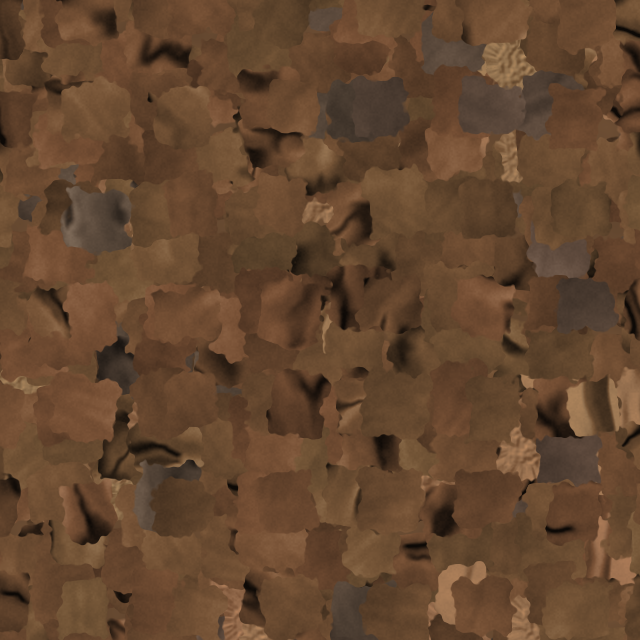
Give the GLSL for this texture, as a Shadertoy shader.

```glsl
vec3 hash3(vec2 p) {
    vec3 q = fract(p.xyx * vec3(.1031, .1030, .0973));
    q += dot(q, q.yxz + 33.33);
    return fract((q.xxy + q.yzz) * q.zyx);
}

float noise(vec2 p) {
    vec2 i = floor(p), f = fract(p);
    f = f * f * (3. - 2. * f);
    return mix(mix(hash3(i).x, hash3(i + vec2(1, 0)).x, f.x),
               mix(hash3(i + vec2(0, 1)).x, hash3(i + vec2(1, 1)).x, f.x), f.y);
}

float fbm(vec2 p) {
    return .55 * noise(p) + .3 * noise(p * 2.1 + 7.3) + .15 * noise(p * 4.3 + 3.1);
}

mat2 rotate(float a) {
    return mat2(cos(a), -sin(a), sin(a), cos(a));
}

// Brown ramp: shade 1 is the main leather tone, higher turns pale
vec3 leatherColor(float shade) {
    return shade * vec3(.42, .30, .20) + vec3(0, .03, .045) * smoothstep(1.05, 1.4, shade);
}

// Dark creases with a lit flank, running along one direction
float creaseShade(vec2 p, vec2 seed, float angle) {
    vec2 q = rotate(angle) * p + .2 * fbm(p * 3. + seed);
    vec2 stretched = q * vec2(1.3, 5.) + seed;
    float height = noise(stretched);
    float slope = noise(stretched + vec2(0, .25)) - height;
    float crease = smoothstep(.22, 0., abs(height - .45));
    float depth = smoothstep(.3, .65, noise(p * 3.5 + seed.yx));
    return 1. - .72 * crease * depth + 1.1 * slope;
}

// Pale cloth-like folds hanging almost vertically
float drapeShade(vec2 p, vec2 seed) {
    float fold = noise(vec2(p.x * 9. + 1.5 * noise(p * 3. + seed), p.y * 1.3) + seed);
    return mix(.65, 1.5, smoothstep(.12, .6, fold));
}

// Pebbled middle with pleats fanning out to the rim
float pebbleShade(vec2 p, vec2 seed) {
    vec2 q = p * 24. + seed;
    float pebbles = noise(q) - noise(q + vec2(.45, -.5));
    float pleats = noise(vec2(atan(p.y, p.x) * 11., length(p) * 4.) + seed) - .5;
    float rim = smoothstep(.17, .23, max(abs(p.x), abs(p.y)));
    return 1.32 + mix(.6 * pebbles, .5 * pleats, rim);
}

vec3 patchColor(vec2 p, vec2 seed, vec3 traits) {
    float kind = traits.x;
    float tone = mix(.8, 1.1, traits.y);
    float mottle = .24 * (fbm(p * 5. + seed) - .5);
    float sheen = dot(p, rotate(traits.z * 6.28) * vec2(.25, 0));
    float shade = tone + mottle + sheen;

    if (kind > .965) shade = pebbleShade(p, seed) + mottle;
    else if (kind > .91) shade = drapeShade(p, seed) + mottle;
    else if (kind > .62) shade *= creaseShade(p, seed, traits.z * 3.14);
    else shade *= 1. + .12 * (noise(rotate(traits.z * 3.) * p * vec2(3, 14) + seed) - .5);

    // Fine grain, then a reddish, olive or grey cast
    shade += .07 * (noise(p * 55. + seed) - .5);
    vec3 color = leatherColor(max(shade, .12));
    color *= mix(vec3(1.02, .95, .94), vec3(.99, 1.02, .98), fract(traits.y * 7.3));
    float grey = step(.58, kind) * step(kind, .64);
    return mix(color, dot(color, vec3(.33)) * vec3(.95, .85, .8), .6 * grey);
}

void mainImage(out vec4 fragColor, in vec2 fragCoord) {
    vec2 uv = fragCoord / iResolution.y;
    float soft = 8. / iResolution.y;
    vec3 color = leatherColor(.95 + .2 * (fbm(uv * 20.) - .5));

    // Layers of scattered scraps, painted over one another
    for (int layer = 0; layer < 11; layer++) {
        float level = float(layer);
        vec2 grid = uv * 6.5 + 10. * hash3(vec2(level, 4.7)).xy;
        vec2 cell = floor(grid) + level * 23.;
        vec3 place = hash3(cell + .5);
        vec3 traits = hash3(cell + 61.3);
        vec2 seed = 40. * hash3(cell + 17.9).xy;

        vec2 p = fract(grid) - .5 - .2 * (place.xy - .5);
        p = rotate(.3 * (place.z - .5)) * p;

        // Rounded box with a torn outline
        vec2 halfSize = mix(vec2(.25), vec2(.34), hash3(cell + 5.1).xy);
        vec2 corner = abs(p) - halfSize + .1;
        float edge = length(max(corner, 0.)) + min(max(corner.x, corner.y), 0.) - .1;
        edge += .11 * (noise(p * 8. + seed) - .5) + .045 * (noise(p * 21. + seed) - .5);

        float cover = smoothstep(soft, -soft, edge);
        if (cover > 0.) color = mix(color, patchColor(p, seed, traits), cover);
    }
    fragColor = vec4(color, 1);
}
```
